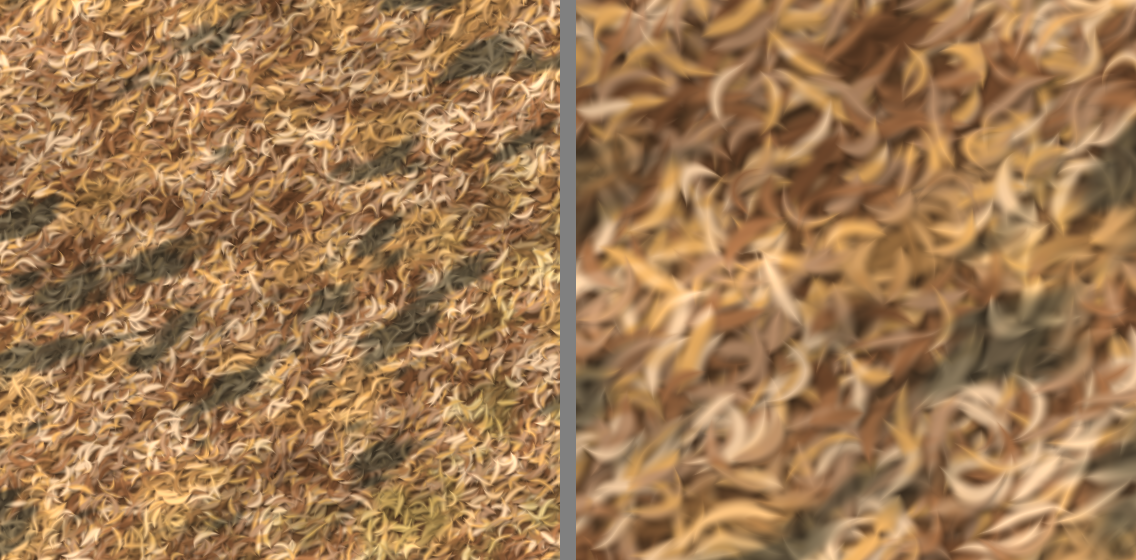
Left: the whole. Right: its middle third, enlarged.
A WebGL 1 fragment shader for this texture:

```glsl
precision highp float;
// Dry, matted grass in low sun: soft curved straws lie in jittered cells,
// stacked in layers from dark litter to pale tips. Layered sines give the
// slanting shadow bands, light and dark clumps, gold patches and green corner.
uniform vec2 u_resolution;

const int LAYERS = 7;
const float SLOPE = 0.45;      // direction of the shadow bands, radians
const float LAYER_TURN = 0.7;  // turn of the cell grid from layer to layer
const float SOFTNESS = 0.15;   // blur of the straw edges, in cells

const vec3 LITTER = vec3(0.38, 0.26, 0.16);
const vec3 BROWN  = vec3(0.44, 0.28, 0.17);
const vec3 RUST   = vec3(0.60, 0.40, 0.25);
const vec3 FAWN   = vec3(0.67, 0.51, 0.38);
const vec3 GOLD   = vec3(0.82, 0.61, 0.34);
const vec3 PALE   = vec3(0.87, 0.73, 0.58);
const vec3 MOSS   = vec3(0.58, 0.53, 0.28);
const vec3 SHADOW = vec3(0.27, 0.24, 0.18);

vec4 hash4(vec2 cell) {
  vec4 q = fract(cell.xyxy * vec4(0.1031, 0.1030, 0.0973, 0.1099));
  q += dot(q, q.wzxy + 33.33);
  return fract((q.xxyz + q.yzzw) * q.zywx);
}

vec2 rotate(vec2 p, float angle) {
  float c = cos(angle), s = sin(angle);
  return vec2(c * p.x + s * p.y, c * p.y - s * p.x);
}

// Smooth patches, roughly -1 to 1, from warped sines in four octaves.
float patches(vec2 p, float seed) {
  float sum = 0.0, gain = 0.6;
  for (int i = 0; i < 4; i++) {
    float phase = seed + 2.4 * float(i);
    sum += gain * sin(p.x + 1.7 * sin(0.7 * p.y + phase))
                * sin(p.y + 1.4 * sin(0.8 * p.x - phase) + phase);
    p = rotate(p, 0.12) * 1.9;
    gain *= 0.6;
  }
  return sum;
}

float ramp(float middle, float value) {
  return smoothstep(middle - 0.07, middle + 0.07, value);
}

// Straw colour for a random pick, ordered from dark to light.
vec3 strawColour(float pick) {
  vec3 c = mix(BROWN, RUST, ramp(0.20, pick));
  c = mix(c, FAWN, ramp(0.38, pick));
  c = mix(c, GOLD, ramp(0.60, pick));
  return mix(c, PALE, ramp(0.74, pick));
}

// Signed distance across a bent straw with rounded ends.
float strawDistance(vec2 p, float halfLength, float halfWidth, float bend) {
  float along = p.x / halfLength;
  float square = along * along;
  return abs(p.y + bend * (square - 0.4)) - halfWidth * (1.0 - square * square);
}

float coverage(float dist, float softness) {
  return 1.0 - smoothstep(-softness, softness, dist);
}

// Lays one layer of straws over the colour below, each with a soft shadow.
vec3 strawLayer(vec3 below, vec2 p, float depth, float turn, float lean,
                float clump, float gold, float moss) {
  vec2 cell = floor(p);
  vec2 shadowOffset = rotate(vec2(-0.05, 0.12), turn);
  vec3 colour = below;
  for (int y = -1; y <= 1; y++) {
    for (int x = -1; x <= 1; x++) {
      vec2 id = cell + vec2(float(x), float(y));
      vec4 shape = hash4(id + 7.0);
      vec4 look = hash4(id + 91.0);
      vec2 fromCentre = p - id - 0.5 - 0.8 * (shape.xy - 0.5);
      float angle = 0.65 + lean - turn + 1.7 * (shape.z + shape.w - 1.0);
      float halfLength = mix(0.42, 0.92, look.x);
      float halfWidth = mix(0.09, 0.18, look.y);
      float bend = 0.8 * (look.z - 0.5);
      vec2 local = rotate(fromCentre, angle);
      vec2 shifted = rotate(fromCentre + shadowOffset, angle);

      float dist = strawDistance(local, halfLength, halfWidth, bend);
      float shadowDist = strawDistance(shifted, halfLength, halfWidth, bend);
      vec3 straw = strawColour(look.w * 0.72 + 0.22 * depth + 0.28 * clump);
      straw = mix(straw, GOLD * (0.82 + 0.4 * look.w), 0.6 * gold);
      straw = mix(straw, MOSS * (0.65 + 0.7 * look.w), 0.5 * moss);
      straw *= mix(0.88, 1.08, depth);

      colour *= 1.0 - 0.20 * coverage(shadowDist, 0.2);
      colour = mix(colour, straw, coverage(dist, SOFTNESS));
    }
  }
  return colour;
}

void main() {
  vec2 uv = gl_FragCoord.xy / min(u_resolution.x, u_resolution.y);
  vec2 band = rotate(uv, SLOPE);

  // Large fields that steer colour, brightness and direction.
  float shade = smoothstep(0.22, 0.72, patches(band * vec2(8.0, 23.0), 1.3));
  float gold = smoothstep(0.0, 0.6, patches(band * vec2(9.0, 15.0), 4.1));
  float clump = patches(band * vec2(18.0, 34.0), 0.4);
  float glow = patches(band * vec2(6.0, 14.0), 3.3);
  float corner = smoothstep(-0.1, 0.8, uv.x - uv.y);
  float moss = smoothstep(0.0, 0.7, patches(uv * 17.0, 2.7) + 0.5 * corner - 0.15);
  moss *= 0.15 + 0.85 * corner;
  float lean = 0.7 * patches(uv * 14.0, 5.9);

  // Straws, from the litter up to the tips.
  vec3 colour = LITTER;
  for (int i = 0; i < LAYERS; i++) {
    float depth = float(i) / float(LAYERS - 1);
    float turn = LAYER_TURN * float(i);
    vec2 p = rotate(uv, turn) * mix(28.0, 34.0, depth) + 37.0 * float(i + 2);
    colour = strawLayer(colour, p, depth, turn, lean, clump, gold, moss);
  }
  colour *= 1.05 + 0.16 * glow + 0.12 * clump;

  // Slanting shadows dull and darken the straws without hiding them.
  float light = dot(colour, vec3(0.3, 0.6, 0.1));
  colour = mix(colour, SHADOW * (0.3 + 1.5 * light), 0.85 * shade);
  gl_FragColor = vec4(clamp(colour, 0.0, 1.0), 1.0);
}
```
